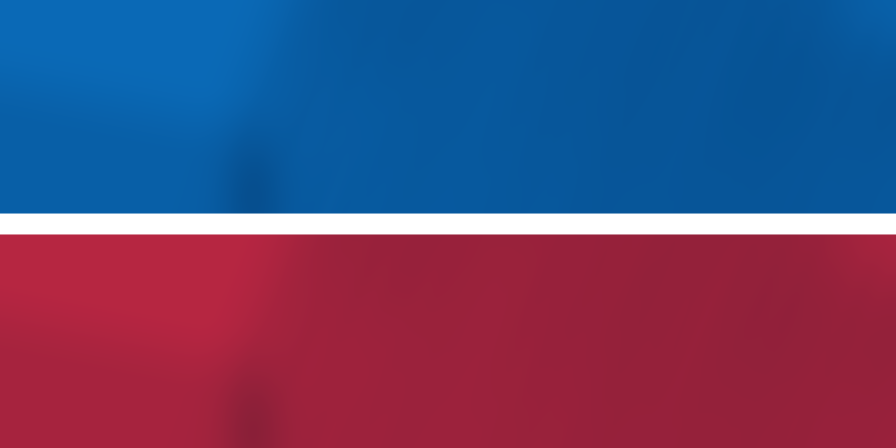
A Shadertoy shader for this background:

```glsl
const vec3 BLUE_SHADE = vec3(0.020, 0.295, 0.540);
const vec3 BLUE_LIGHT = vec3(0.040, 0.420, 0.725);
const vec3 RED_SHADE = vec3(0.520, 0.120, 0.215);
const vec3 RED_LIGHT = vec3(0.730, 0.150, 0.260);
const vec3 WHITE = vec3(1.0);
const float STRIPE_HALF_HEIGHT = 0.0234;

float hash(vec2 p) {
    return fract(sin(dot(p, vec2(127.1, 311.7))) * 43758.5453);
}

float valueNoise(vec2 p) {
    vec2 cell = floor(p);
    vec2 f = fract(p);
    f = f * f * (3.0 - 2.0 * f);
    float low = mix(hash(cell), hash(cell + vec2(1.0, 0.0)), f.x);
    float high = mix(hash(cell + vec2(0.0, 1.0)), hash(cell + vec2(1.0)), f.x);
    return mix(low, high, f.y);
}

// Soft elliptical falloff, 1 at the centre
float glow(vec2 p, vec2 centre, vec2 radius) {
    vec2 d = (p - centre) / radius;
    return exp(-dot(d, d));
}

// Faint diagonal weave, centred on zero
float streaks(vec2 p) {
    float across = p.x - 0.10 * p.y;
    float fine = valueNoise(vec2(across * 55.0, p.y * 2.5));
    float broad = valueNoise(vec2(across * 18.0, p.y * 1.5) + 7.0);
    return 0.4 * fine + 0.6 * broad - 0.5;
}

// Cloth brightness; p spans 0..1 over one band, y upward
float clothLight(vec2 p) {
    // Lit left fold with a dimmer lower part
    float foldEdge = mix(0.235, 0.325, p.y);
    float leftFold = 1.0 - smoothstep(-0.065, 0.065, p.x - foldEdge);
    float sagLine = 0.62 - 0.85 * p.x;
    float upper = smoothstep(-0.20, 0.20, p.y - sagLine);
    float left = mix(0.62, 0.93, upper);

    // Flatter right side, darkening toward the far end
    float right = mix(0.48, 0.27, smoothstep(0.33, 0.88, p.x));
    right -= 0.12 * glow(p, vec2(0.42, 1.0), vec2(0.10, 0.40));
    right += 0.10 * glow(p, vec2(1.0, 0.0), vec2(0.10, 0.50));
    right += 0.10 * streaks(p);

    float light = mix(right, left, leftFold);
    light -= 0.42 * glow(p, vec2(0.282, 0.08), vec2(0.034, 0.30));
    light += 0.42 * glow(p, vec2(1.01, 1.02), vec2(0.085, 0.28));
    return clamp(light, 0.0, 1.0);
}

vec3 cloth(vec2 p, vec3 shade, vec3 lit) {
    return mix(shade, lit, clothLight(p));
}

void mainImage(out vec4 fragColor, in vec2 fragCoord) {
    vec2 uv = fragCoord / iResolution.xy;
    float pixel = 1.0 / iResolution.y;
    float bandHeight = 0.5 - STRIPE_HALF_HEIGHT;

    // Matching folds in the two bands
    vec2 redPoint = vec2(uv.x, uv.y / bandHeight);
    vec2 bluePoint = vec2(uv.x, (uv.y - 0.5 - STRIPE_HALF_HEIGHT) / bandHeight);
    vec3 red = cloth(redPoint, RED_SHADE, RED_LIGHT);
    vec3 blue = cloth(bluePoint, BLUE_SHADE, BLUE_LIGHT);
    vec3 color = mix(red, blue, step(0.5, uv.y));

    // White dividing stripe
    float stripeDistance = abs(uv.y - 0.5) - STRIPE_HALF_HEIGHT;
    float stripe = 1.0 - smoothstep(-0.5 * pixel, 0.5 * pixel, stripeDistance);
    fragColor = vec4(mix(color, WHITE, stripe), 1.0);
}
```
